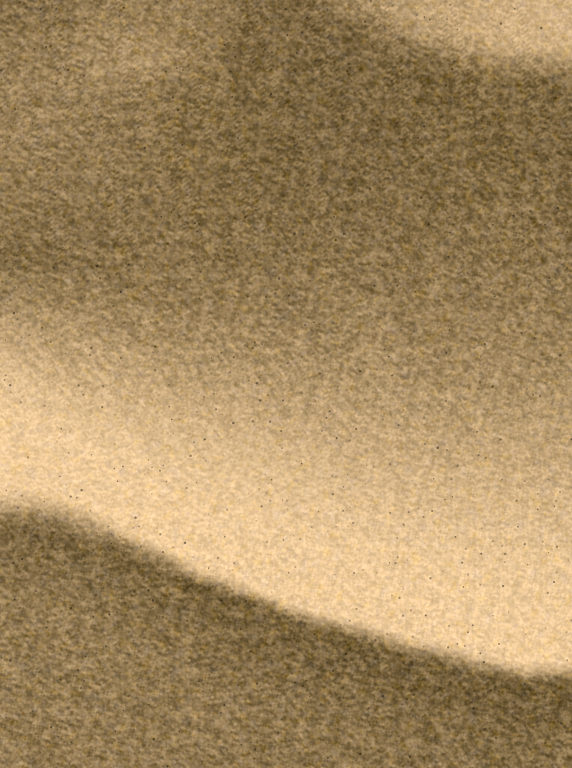
Write a WebGL 1 fragment shader that draws this texture.

```glsl
precision highp float;
uniform vec2 u_resolution;

float hash(vec2 p) {
  return fract(sin(dot(p, vec2(127.1, 311.7))) * 43758.5453);
}

float noise(vec2 p) {
  vec2 i = floor(p), f = fract(p);
  f = f * f * (3.0 - 2.0 * f);
  return mix(mix(hash(i), hash(i + vec2(1.0, 0.0)), f.x),
             mix(hash(i + vec2(0.0, 1.0)), hash(i + vec2(1.0, 1.0)), f.x), f.y);
}

float blob(vec2 p, vec2 center, vec2 size) {
  vec2 d = (p - center) / size;
  return exp(-dot(d, d));
}

// Height of the front dune's crest
float frontCrest(float x) {
  float s = (x - 0.1) / 0.82;
  float t = min(0.5 * (s + sqrt(s * s + 0.004)), 1.0);
  return 0.341 - 0.218 * t * (1.5 - 0.5 * t);
}

float duneLight(vec2 uv, float wobble) {
  float x = uv.x, y = uv.y + wobble;

  // Shaded back slope, paler toward the left
  float light = mix(0.63, 0.49, smoothstep(0.45, 0.84, y));
  light += 0.12 * smoothstep(0.5, 0.0, x) * smoothstep(0.64, 0.86, y);
  light -= 0.04 * blob(uv, vec2(0.0, 0.66), vec2(0.16, 0.05));
  light -= 0.11 * blob(uv, vec2(0.0, 1.02), vec2(0.22, 0.07));

  // Lit patches either side of the shadow's peak
  float leftEdge = 0.885 + 0.9 * max(x - 0.24, 0.0) * max(x - 0.02, 0.0);
  light += 0.08 * smoothstep(-0.02, 0.04, y - leftEdge)
         * smoothstep(0.05, 0.22, x) * smoothstep(0.47, 0.34, x);
  light += 0.06 * blob(uv, vec2(0.27, 0.915), vec2(0.1, 0.03));
  float away = (1.0 - x) / 0.425;
  float rightEdge = 0.898 + 0.076 * away * away;
  float rightLit = smoothstep(-0.018, 0.05, y - rightEdge) * smoothstep(0.45, 0.72, x);
  light = mix(light, mix(0.70, 0.82, smoothstep(0.6, 0.95, x)), rightLit);

  // Broad sunlit trough
  float litLine = 0.565 - 0.30 * x + 0.13 * x * x;
  float halfWidth = mix(0.125, 0.22, x);
  light = mix(light, 0.94, smoothstep(halfWidth, -halfWidth, y - litLine));

  // Front dune in shade
  float depth = frontCrest(x) - y;
  float shade = mix(0.49, 0.58, smoothstep(0.0, 0.15, depth)) - 0.05 * x;
  float soft = mix(0.03, 0.017, smoothstep(0.0, 0.4, x));
  return mix(light, shade, smoothstep(-soft, soft, depth));
}

// Sparse dark grains, one candidate per cell
float specks(vec2 p) {
  vec2 cell = floor(p);
  vec2 center = 0.25 + 0.5 * vec2(hash(cell + 3.1), hash(cell + 8.7));
  float radius = mix(0.06, 0.14, hash(cell + 5.3));
  float disc = smoothstep(radius + 0.1, radius - 0.06, length(fract(p) - center));
  return disc * step(0.88, hash(cell + 1.9)) * mix(0.3, 1.0, hash(cell + 6.4));
}

void main() {
  vec2 uv = gl_FragCoord.xy / u_resolution;
  vec2 p = gl_FragCoord.xy / u_resolution.y;

  float wobble = 0.005 * (noise(p * 22.0) - 0.5) + 0.004 * (noise(p * 70.0) - 0.5);
  float light = duneLight(uv, wobble);
  float sun = smoothstep(0.6, 0.9, light);

  // Tilted grain layers, so no lattice shows
  vec2 tilted = mat2(0.94, 0.34, -0.34, 0.94) * p;
  vec2 turned = mat2(0.8, -0.6, 0.6, 0.8) * p;
  float ripple = noise(tilted * vec2(75.0, 140.0)) - 0.5;
  float grain = noise(tilted * vec2(175.0, 260.0) + 17.0) - 0.5;
  float fine = noise(turned * 390.0 + 51.0) - 0.5;
  light += ripple * mix(0.09, 0.03, sun) + grain * mix(0.20, 0.11, sun)
         + fine * mix(0.16, 0.13, sun);

  vec3 color = mix(vec3(0.44, 0.36, 0.22), vec3(0.93, 0.79, 0.60), (light - 0.44) / 0.49);

  // Amber and grey mineral tints
  float tint = noise(turned * 180.0 + 93.0);
  color += vec3(0.015, 0.0, -0.05) * smoothstep(0.68, 0.95, tint);
  color += vec3(-0.01, 0.0, 0.03) * smoothstep(0.32, 0.08, tint);

  color *= 1.0 - 0.45 * specks(tilted * 100.0 + 40.0);
  gl_FragColor = vec4(clamp(color, 0.0, 1.0), 1.0);
}
```
